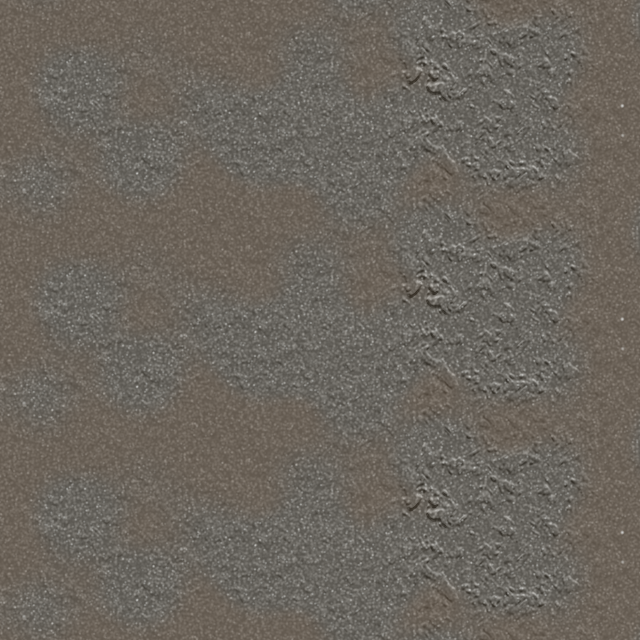
A WebGL 2 fragment shader for this texture:

```glsl
#version 300 es
precision highp float;

uniform vec2 u_resolution;
out vec4 fragColor;

const float TILES = 3.0;   // vertical repeats per canvas
const float TAU = 6.2831853;

vec3 hash3(vec2 p) {
    vec3 a = fract(p.xyx * vec3(0.1031, 0.1030, 0.0973));
    a += dot(a, a.yxz + 33.33);
    return fract((a.xxy + a.yzz) * a.zyx);
}

// Cellular noise: one soft round bump per cell, wrapping at each tile.
// A higher rarity leaves fewer tall bumps. Cells must be a multiple of TILES.
float bumps(vec2 p, float cells, float radius, float rarity) {
    vec2 grid = p * cells;
    vec2 cell = floor(grid);
    float sum = 0.0;
    for (int y = -1; y <= 1; y++) {
        for (int x = -1; x <= 1; x++) {
            vec2 id = cell + vec2(x, y);
            vec2 key = vec2(id.x, mod(id.y, cells / TILES)) + cells;
            vec3 rnd = hash3(key);
            float dist = length(grid - id - rnd.xy);
            sum += pow(rnd.z, rarity) * (1.0 - smoothstep(0.0, radius, dist));
        }
    }
    return sum;
}

// Layered sines bend the crust into irregular ridges.
vec2 warp(vec2 p) {
    vec2 bend = sin(vec2(p.y * TILES * 4.0, p.x * 13.0) * TAU);
    bend += 0.5 * sin(vec2(p.y * TILES * 9.0 + p.x * 7.0, p.x * 31.0) * TAU + 1.7);
    return p + 0.004 * bend;
}

float crustHeight(vec2 p) {
    vec2 q = warp(p);
    float field = 0.48 * bumps(q, 36.0, 1.0, 1.0)
                + 0.30 * bumps(q, 78.0, 1.0, 1.0)
                + 0.22 * bumps(q, 156.0, 1.0, 1.0);
    return smoothstep(0.42, 0.82, field);
}

float gaussian(vec2 offset, vec2 size) {
    vec2 d = offset / size;
    return exp(-dot(d, d));
}

// Strength of the relief: calm on the left, scarred in a column, rough beyond it.
float roughness(vec2 p, float grit) {
    float tileY = fract(p.y * TILES) / TILES;
    float field = smoothstep(0.60, 0.72, p.x) * (1.0 - smoothstep(0.88, 0.98, p.x));
    float scar = gaussian(vec2(p.x - 0.67, tileY - 0.17), vec2(0.035, 0.13));
    float lump = gaussian(vec2(p.x - 0.66, tileY - 0.205), vec2(0.028, 0.036));
    float nodules = bumps(p, 15.0, 0.35, 20.0);
    return (0.16 + 0.22 * field) * mix(0.4, 1.2, grit)
         + 0.30 * scar + 0.75 * lump + 0.55 * nodules;
}

void main() {
    vec2 p = gl_FragCoord.xy / u_resolution.y;

    // Smooth brown patches between gritty grey ones
    float grit = smoothstep(0.12, 0.58, bumps(p, 9.0, 1.0, 1.0));
    vec3 color = mix(vec3(0.422, 0.386, 0.346), vec3(0.408, 0.396, 0.372), grit);

    // Relief lit from above
    vec2 towardLight = 0.003 * vec2(0.25, 0.97);
    float slope = crustHeight(p) - crustHeight(p + towardLight);
    float relief = clamp(0.5 * slope * roughness(p, grit), -0.16, 0.26);
    color += relief * vec3(0.98, 1.0, 1.02);

    // Fine grain
    float grain = bumps(p, 270.0, 1.0, 1.0) - 0.47;
    color += grain * mix(0.075, 0.115, grit);

    // Pale specks and a few white flecks
    float specks = bumps(p, 210.0, 0.6, 5.0) * mix(0.10, 0.20, grit);
    float flecks = bumps(p, 24.0, 0.10, 40.0);
    color += specks * vec3(0.95, 1.0, 1.04);
    color = mix(color, vec3(0.80, 0.80, 0.79), min(flecks, 1.0));

    fragColor = vec4(clamp(color, 0.0, 1.0), 1.0);
}
```
